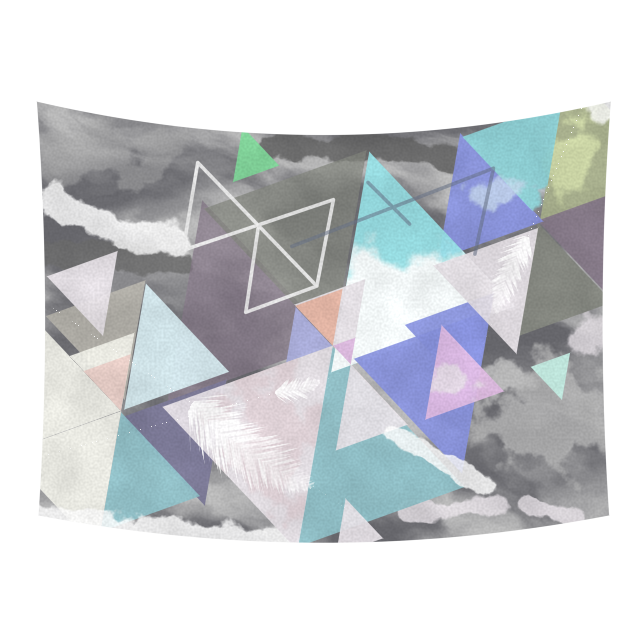
Write a WebGL 1 fragment shader that draws this background.

```glsl
precision highp float;
uniform vec2 u_resolution;

#define WIRE_WIDTH 0.28
#define GRAIN 0.07
#define RAGGED 1.1
#define WHITE vec3(0.98)
#define PALE vec3(0.89, 0.87, 0.89)
#define CYAN vec3(0.58, 0.86, 0.88)
#define TEAL vec3(0.56, 0.75, 0.78)
#define BLUE vec3(0.53, 0.57, 0.86)
#define PURPLE vec3(0.52, 0.47, 0.53)
#define OLIVE vec3(0.51, 0.52, 0.49)
#define ORANGE vec3(0.89, 0.7, 0.63)
#define PINK vec3(0.86, 0.72, 0.87)

vec2 p;      // position in percent of the canvas
float soft;  // edge softness
float rag;   // shared noise for torn edges
vec3 col;

vec2 gradient(vec2 i) {
  float a = 6.2832 * fract(sin(dot(i, vec2(127.1, 311.7))) * 43758.5);
  return vec2(cos(a), sin(a));
}

float noise(vec2 q) {
  vec2 i = floor(q), f = q - i, u = f * f * (3. - 2. * f), e = vec2(1, 0);
  return mix(mix(dot(gradient(i), f), dot(gradient(i + e), f - e), u.x),
    mix(dot(gradient(i + e.yx), f - e.yx), dot(gradient(i + 1.), f - 1.), u.x), u.y);
}

float fbm(vec2 q) {
  float sum = 0., amp = 1.;
  for (int i = 0; i < 5; i++) {
    sum += amp * noise(q);
    q = mat2(1.6, 1.2, -1.2, 1.6) * q + 3.7;
    amp *= 0.5;
  }
  return sum;
}

void paint(float mask, vec3 tint) {
  col = mix(col, tint * (1. + 0.07 * rag), 0.93 * mask);
}

float side(vec2 a, vec2 b, vec2 inner) {
  vec2 n = normalize(vec2(a.y - b.y, b.x - a.x));
  return dot(p - a, n) * sign(dot(inner - a, n));
}

// Triangle on shared edge directions; a negative size points it down
float tri(float x, float y, float size) {
  vec2 a = vec2(x, y), b = a - size * vec2(0.17, 0.985), c = a + size * vec2(0.65, -0.69);
  return smoothstep(-soft, soft, min(side(a, b, c), min(side(b, c, a), side(c, a, b))));
}

void facet(float x, float y, float size, vec3 tint) {
  paint(tri(x, y, size), tint);
}

float segment(vec2 a, vec2 b) {
  vec2 d = b - a;
  return length(p - a - d * clamp(dot(p - a, d) / dot(d, d), 0., 1.));
}

float wire(vec2 a, vec2 b) {
  return 1. - smoothstep(-soft, soft, segment(a, b) - WIRE_WIDTH);
}

void streak(float ax, float ay, float bx, float by, float w, vec3 tint) {
  float d = segment(vec2(ax, ay), vec2(bx, by)) / w + rag * RAGGED;
  paint(0.9 * (1. - smoothstep(0.7, 1., d)), tint);
}

float blob(float x, float y, float rx, float ry) {
  return 0.85 - 0.85 * smoothstep(0.65, 1.05, length((p - vec2(x, y)) / vec2(rx, ry)) + rag * RAGGED);
}

void feather(vec2 a, vec2 b, float w) {
  float len = distance(a, b);
  vec2 axis = (b - a) / len, q = p - a;
  float t = dot(q, axis) / len, bow = max(t * (1. - t), 0.);
  float s = dot(q, vec2(-axis.y, axis.x)) + w * bow;
  float barb = noise(vec2((t * len - abs(s)) * 2.4, s * 0.35));
  float reach = w * sqrt(bow) * (1.7 + 1.8 * barb) * (1.2 - 0.5 * t);
  float vane = 1. - smoothstep(0.6, 1., abs(s) / max(reach, 0.01));
  paint(vane * clamp(1. - 0.65 * t + 0.8 * barb, 0., 1.), WHITE);
}

void main() {
  p = 100. * gl_FragCoord.xy / u_resolution;
  soft = 70. / min(u_resolution.x, u_resolution.y);
  rag = fbm(p * 0.17);

  // Stormy ink wash
  vec2 wash = p * vec2(0.045, 0.085) + vec2(0, p.x * 0.02);
  float cloud = fbm(wash + 0.5 * fbm(wash + 8.));
  col = mix(vec3(0.4, 0.4, 0.42), vec3(0.74), smoothstep(-0.5, 0.6, cloud));
  paint(0.6 * blob(17., 76., 12., 5.), vec3(0.67));
  streak(9., 60., 28., 58.5, 2.6, vec3(0.42));
  streak(42., 77.5, 72., 75.5, 2.2, vec3(0.38));
  streak(8., 68., 28., 62., 2.4, WHITE);
  paint(blob(86., 36., 12., 9.), vec3(0.71));
  paint(blob(92., 47., 4., 3.), PALE);
  streak(64., 20., 77., 21., 1.8, PALE);
  streak(83., 21., 90., 19., 1.5, PALE);

  // Upper right facets
  facet(88.6, 90., 25., vec3(0.65, 0.68, 0.54));
  paint(blob(90., 77., 4., 8.), vec3(0.84, 0.88, 0.68));
  paint(blob(95., 83., 4., 3.), WHITE);
  facet(94.4, 54.5, -16., PURPLE);
  facet(84., 65.2, 18., OLIVE);
  facet(71.9, 79.2, 20., BLUE);
  paint(tri(84.6, 65.5, -19.) * smoothstep(68., 69.5, p.y + rag * 5.), CYAN * 0.95);
  paint(blob(78., 70., 5., 2.6), vec3(0.77, 0.84, 0.92));

  // Central facets
  facet(31.6, 68.7, 32., mix(col, PURPLE, 0.8));
  facet(52., 46., -31., mix(col, OLIVE, 0.8));
  facet(37.9, 80.2, 8.8, vec3(0.5, 0.84, 0.6));
  facet(51.8, 46., 32., TEAL);
  float peak = tri(57.7, 76.3, 35.);
  paint(peak, CYAN);
  paint(peak * (1. - smoothstep(58., 63., p.y + rag * 7.)), WHITE);
  facet(72.2, 26., -26., BLUE);
  facet(74.3, 37.5, -17., BLUE);
  paint(blob(77.5, 41.5, 5.5, 3.5), vec3(0.75));
  facet(80.7, 44.7, -20., PALE);
  float rose = tri(69., 49.2, 15.);
  paint(rose, PINK);
  paint(rose * blob(71., 40., 5., 3.), PALE);
  facet(87.8, 37.5, -7.5, vec3(0.76, 0.92, 0.88));
  facet(54.8, 43.1, 13.7, PALE);
  facet(54.8, 43.1, -13.5, PALE);
  facet(52., 46., -9., ORANGE);
  facet(54.8, 43.1, -4.2, PINK);
  facet(46.2, 52., 8.8, mix(BLUE, PALE, 0.4));
  streak(61., 32.5, 76., 24., 1.6, WHITE);

  // Left facets
  facet(32., 21., -20., vec3(0.48, 0.47, 0.59));
  facet(18.9, 35.6, 19., TEAL);
  facet(19.5, 37.5, -19., vec3(0.7, 0.69, 0.66));
  float haze = max(tri(18.9, 35.8, -12.4), max(tri(4.6, 51., 22.), tri(15.2, 14.1, -22.)));
  paint(haze, vec3(0.92, 0.92, 0.89));
  facet(18.9, 35.8, -9., mix(ORANGE, PALE, 0.5));
  facet(22.8, 55.7, 20., vec3(0.83, 0.91, 0.93));
  facet(16.1, 47.5, -13.5, PALE);
  streak(6., 19., 44., 15.5, 2.2, WHITE);

  // Lower pale facets and feathers
  float veil = tri(46.5, 14., -32.5);
  paint(veil, PALE);
  paint(0.6 * veil * blob(41., 32., 9., 11.), vec3(0.87, 0.78, 0.8));
  facet(54., 22.1, 9., PALE);
  feather(vec2(30, 37), vec2(49, 24), 5.5);
  feather(vec2(43, 38.6), vec2(50, 40.5), 1.9);
  feather(vec2(82.5, 63), vec2(77.5, 51), 2.6);

  // Wire frames
  vec2 top = vec2(30.9, 74.6), left = vec2(28.6, 60.9), right = vec2(52.1, 68.8);
  vec2 corner = vec2(49.5, 55.3), foot = vec2(38.4, 51.2), tip = vec2(77.1, 73.7);
  float frame = max(max(wire(top, left), wire(top, corner)), max(wire(left, right), wire(right, corner)));
  paint(max(frame, max(wire(corner, foot), wire(foot, vec2(40.4, 64.8)))), vec3(0.91));
  float shade = max(wire(vec2(45.6, 61.5), tip), wire(tip, vec2(74.2, 60.3)));
  paint(0.6 * max(shade, wire(vec2(57.5, 71.5), vec2(64, 65))), vec3(0.4, 0.44, 0.52));

  // Cloth grain and sagging outline
  col *= 1. + GRAIN * noise(p * 2.7);
  float x = (p.x - 50.6) / 44.75, y = (p.y - 50.) / 33.;
  float hang = min(mix(78.9, 84.1, x * x) - p.y, p.y - mix(15.2, 19.5, x * x));
  float cloth = min(hang, 44.75 - 1.2 * (1. - y * y) - abs(p.x - 50.6));
  gl_FragColor = vec4(mix(vec3(1), col, smoothstep(-soft, soft, cloth)), 1);
}
```
